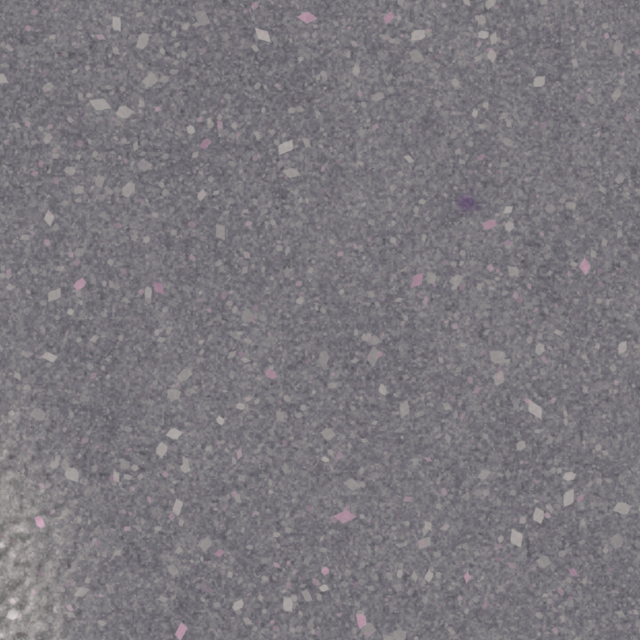
Write a WebGL 1 fragment shader that draws this texture.

```glsl
precision highp float;
uniform vec2 u_resolution;

#define FINE_CELLS 150.0
#define MEDIUM_CELLS 84.0
#define LARGE_CELLS 42.0
#define BASE_TONE 0.468
#define EDGE_SOFTNESS 0.0018
#define COOL_TINT vec3(0.995, 0.978, 1.035)
#define WARM_TINT vec3(1.018, 0.990, 0.982)
#define PINK_TINT vec3(1.09, 0.93, 1.04)
#define STAIN_COLOR vec3(0.36, 0.28, 0.42)
#define STAIN_CENTER vec2(0.733, 0.685)

vec3 hash3(vec2 p) {
    vec3 q = fract(p.xyx * vec3(0.1031, 0.1030, 0.0973));
    q += dot(q, q.yxz + 33.33);
    return fract((q.xxy + q.yzz) * q.zyx);
}

// Value noise in the range -1 to 1
float noise(vec2 p) {
    vec2 cell = floor(p);
    vec2 f = fract(p);
    f = f * f * (3.0 - 2.0 * f);
    float low = mix(hash3(cell).x, hash3(cell + vec2(1.0, 0.0)).x, f.x);
    float high = mix(hash3(cell + vec2(0.0, 1.0)).x, hash3(cell + 1.0).x, f.x);
    return 2.0 * mix(low, high, f.y) - 1.0;
}

vec2 rotate(vec2 p, float angle) {
    float c = cos(angle);
    float s = sin(angle);
    return vec2(c * p.x - s * p.y, s * p.x + c * p.y);
}

// Signed distance to an angular stone chip, roughly
float chipDistance(vec2 p, float radius, float stretch, float skew) {
    p *= vec2(stretch, 1.0 / stretch);
    float box = max(abs(p.x + skew * p.y), abs(p.y));
    float corner = abs(dot(p, vec2(0.75, 0.66)));
    return max(box, corner) - radius;
}

// Scattered chips: x = coverage, y = shade, z = hue choice
vec3 chips(vec2 p, float cells, float density, float seed) {
    vec2 q = p * cells;
    vec2 home = floor(q);
    float edge = max(EDGE_SOFTNESS, 0.8 / u_resolution.y) * cells;
    vec3 best = vec3(0.0);
    for (int j = -1; j <= 1; j++) {
        for (int i = -1; i <= 1; i++) {
            vec2 cell = home + vec2(float(i), float(j));
            vec3 place = hash3(cell + seed);
            vec3 form = hash3(cell + seed + 171.3);
            vec3 look = hash3(cell + seed + 347.7);
            vec2 offset = q - cell - 0.5 - 0.8 * (place.xy - 0.5);
            float radius = mix(0.20, 0.43, form.x);
            float d = chipDistance(rotate(offset, 6.2832 * form.y), radius,
                                   mix(0.78, 1.3, form.z), look.z - 0.5);
            float coverage = smoothstep(edge, -edge, d) * step(place.z, density);
            if (coverage > best.x) best = vec3(coverage, look.xy);
        }
    }
    return best;
}

void main() {
    vec2 p = gl_FragCoord.xy / u_resolution.y;

    // Binder with fine grit and faint broad patches
    float tone = BASE_TONE + 0.055 * noise(p * 175.0) + 0.045 * noise(p * 310.0 + 41.0);
    tone += 0.012 * noise(p * 7.0 + 5.0) + 0.018 * noise(p * 34.0 + 19.0);

    // Three sizes of stone
    vec3 fine = chips(p, FINE_CELLS, 0.75, 11.0);
    vec3 medium = chips(p, MEDIUM_CELLS, 0.20, 53.0);
    vec3 large = chips(p, LARGE_CELLS, 0.07, 97.0);
    float grit = 0.018 * noise(p * 260.0 + 73.0);
    tone = mix(tone, mix(0.425, 0.61, fine.y * fine.y) + grit, 0.68 * fine.x);
    tone = mix(tone, mix(0.50, 0.64, medium.y) + grit, 0.75 * medium.x);
    tone = mix(tone, mix(0.56, 0.70, large.y) + grit, 0.82 * large.x);

    // Small dark pits between the stones
    float pit = smoothstep(0.55, 0.95, noise(p * 120.0 + 29.0));
    tone -= 0.055 * pit * (1.0 - max(medium.x, large.x));

    // Worn, shiny relief in the lower left corner
    float gloss = 1.0 - smoothstep(0.02, 0.19, length((p - vec2(0.0, 0.08)) * vec2(1.0, 0.48)));
    vec2 bump = p * 72.0;
    float relief = noise(bump + vec2(-0.25, 0.3)) - noise(bump + vec2(0.25, -0.3));
    tone += gloss * (0.09 + 0.11 * relief);

    // Cool binder, warm stones and a few pink ones
    float warmth = max(smoothstep(0.43, 0.61, tone), 0.9 * gloss);
    vec3 color = tone * mix(COOL_TINT, WARM_TINT, warmth);
    float pink = 0.5 * fine.x * step(0.92, fine.z) + 0.6 * medium.x * step(0.88, medium.z);
    pink = max(pink, large.x * step(0.90, large.z));
    color *= mix(vec3(1.0), PINK_TINT, min(pink, 1.0));

    // Ragged purple stain
    float spread = length(p - STAIN_CENTER) + 0.009 * noise(p * 95.0 + 61.0);
    float stain = 1.0 - smoothstep(0.004, 0.023, spread);
    color = mix(color, STAIN_COLOR + 0.5 * (tone - BASE_TONE), 0.65 * stain);

    gl_FragColor = vec4(color, 1.0);
}
```
